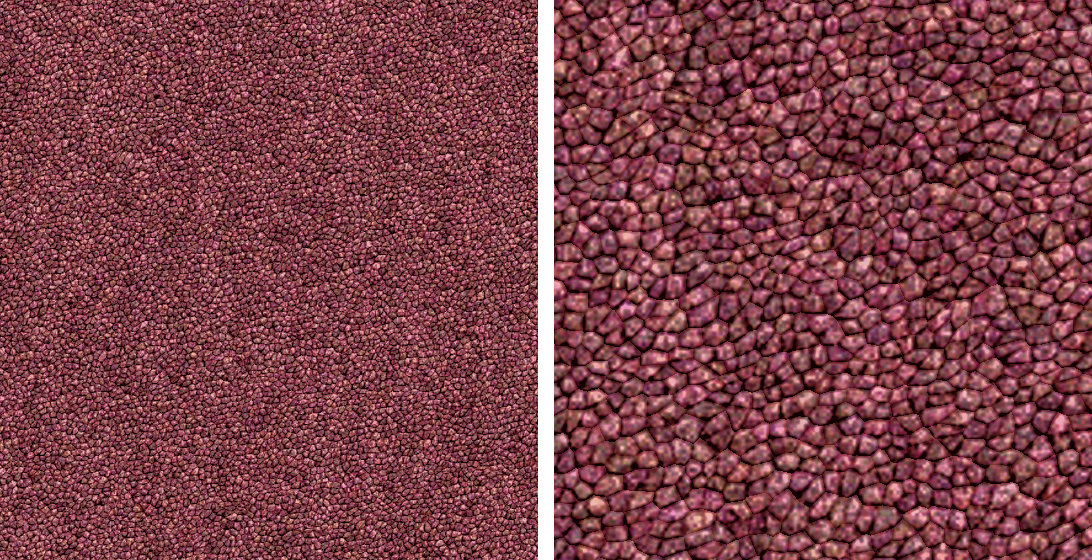
Left, the full canvas; right, a detail of the centre.
Give the GLSL for this texture, as a Shadertoy shader.

```glsl
// Crimson loop-pile carpet: jittered, slightly slanted rows of small yarn loops.
// Each loop is a lit cell with a dark crevice around it; fine fibre noise breaks
// up its face, and the resulting tone is coloured through a red yarn ramp.

const vec2 LOOPS = vec2(82.0, 99.0);   // loops per canvas height
const float SLANT = 0.2;
const vec2 LIGHT_DIR = vec2(0.4, 0.9);

const vec3 CREVICE = vec3(0.07, 0.00, 0.01);
const vec3 SHADOW = vec3(0.18, 0.04, 0.04);
const vec3 WINE = vec3(0.33, 0.08, 0.11);
const vec3 MAROON = vec3(0.44, 0.20, 0.24);
const vec3 ROSE = vec3(0.61, 0.29, 0.34);
const vec3 ASH_ROSE = vec3(0.56, 0.36, 0.38);
const vec3 PINK = vec3(0.75, 0.47, 0.51);
const vec3 GLINT = vec3(0.88, 0.65, 0.67);

vec3 hash3(vec2 p) {
    vec3 q = fract(vec3(p.xyx) * vec3(0.1031, 0.1030, 0.0973));
    q += dot(q, q.yxz + 33.33);
    return fract((q.xxy + q.yzz) * q.zyx);
}

vec3 noise3(vec2 p) {
    vec2 cell = floor(p);
    vec2 f = fract(p);
    f = f * f * (3.0 - 2.0 * f);
    vec3 low = mix(hash3(cell), hash3(cell + vec2(1, 0)), f.x);
    vec3 high = mix(hash3(cell + vec2(0, 1)), hash3(cell + vec2(1, 1)), f.x);
    return mix(low, high, f.y);
}

// Nearest loop: xy = offset from its centre, z = distance to the crevice.
vec3 nearestLoop(vec2 p, float jitter, out vec3 yarn) {
    vec2 base = floor(p);
    vec2 offset = vec2(0.0);
    float first = 9.0;
    float second = 9.0;
    for (int j = -2; j <= 2; j++) {
        for (int i = -2; i <= 2; i++) {
            vec2 id = base + vec2(i, j);
            vec3 rnd = hash3(id + 17.0);
            float stagger = 0.5 * mod(id.y, 2.0);
            vec2 centre = id + vec2(stagger, 0.5) + jitter * (rnd.xy - 0.5);
            vec2 d = p - centre;
            float dist = length(d);
            if (dist < first) {
                second = first;
                first = dist;
                offset = d;
                yarn = hash3(id + 91.0);
            } else {
                second = min(second, dist);
            }
        }
    }
    return vec3(offset, second - first);
}

vec3 blend(vec3 a, vec3 b, float from, float to, float t) {
    return mix(a, b, clamp((t - from) / (to - from), 0.0, 1.0));
}

vec3 yarnRamp(float tone, float ash) {
    vec3 middle = mix(ROSE, ASH_ROSE, ash);
    vec3 c = blend(CREVICE, SHADOW, 0.0, 0.06, tone);
    c = blend(c, WINE, 0.06, 0.18, tone);
    c = blend(c, MAROON, 0.18, 0.42, tone);
    c = blend(c, middle, 0.42, 0.69, tone);
    c = blend(c, PINK, 0.69, 0.91, tone);
    return blend(c, GLINT, 0.91, 1.05, tone);
}

void mainImage(out vec4 fragColor, in vec2 fragCoord) {
    vec2 uv = fragCoord / iResolution.y;

    // Wavy slanted rows of loops
    vec2 sway = noise3(uv * 26.0).xy - 0.5;
    vec2 pile = vec2(uv.x, uv.y - SLANT * uv.x) + 0.012 * sway;
    vec3 yarn;
    vec3 loop = nearestLoop(pile * LOOPS, 0.75, yarn);

    // Fibres and broad wear
    vec3 fibre = noise3(uv * 310.0);
    vec3 speck = noise3(uv * 455.0 + 40.0);
    float wear = noise3(uv * vec2(30.0, 5.0) + 7.0).x - 0.5;

    // Loop face, crevice and light combine into one tone
    float face = smoothstep(0.0, 0.42, loop.z);
    float light = dot(loop.xy, LIGHT_DIR);
    float tone = 0.5 + 0.52 * (face - 0.62) + 0.42 * light;
    tone += 0.5 * (fibre.x - 0.5) + 0.5 * (speck.x - 0.5);
    tone += 0.16 * (yarn.x - 0.5) + 0.1 * wear;

    // Dyed yarn with slight hue changes per loop and per fibre
    float ash = smoothstep(0.35, 0.7, fibre.y);
    vec3 colour = yarnRamp(tone, ash);
    vec3 tint = 0.13 * (speck - 0.5) + 0.06 * (yarn - 0.5);
    colour += tint * smoothstep(0.0, 0.4, tone);

    fragColor = vec4(clamp(colour, 0.0, 1.0), 1.0);
}
```
